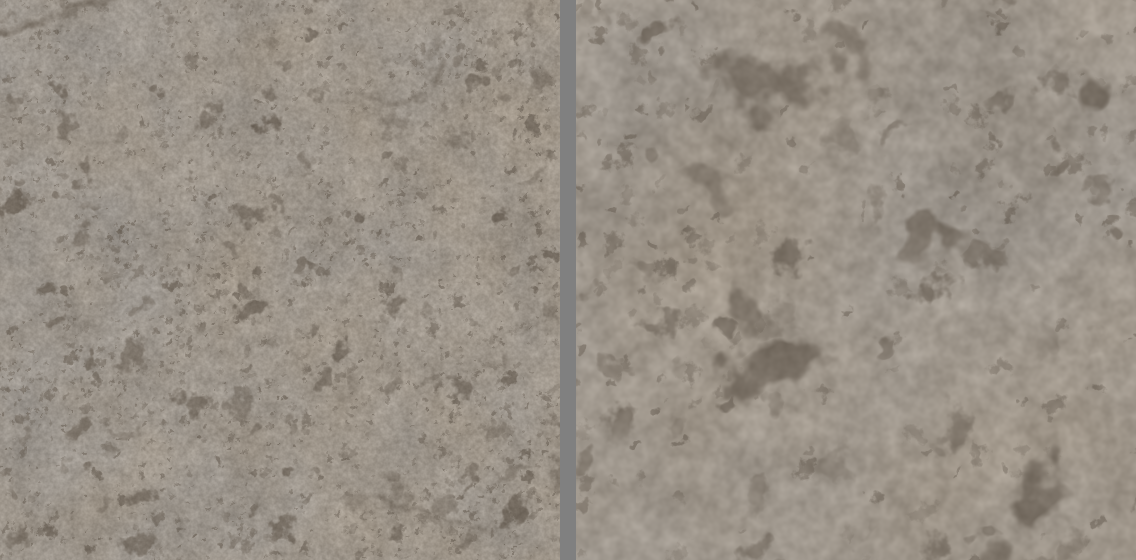
Left: the whole. Right: its middle third, enlarged.
Reproduce this texture procedurally as a Shadertoy shader.

```glsl
// Weathered grey-brown stone: soft mottling and fine grain under scattered dark pits.
// Gradient noise builds the surface; hashed cells place ragged pits in three sizes,
// and a few noisy distance curves add worn fissures.

const vec3 STONE = vec3(0.617, 0.586, 0.546);
const vec3 PIT_COLOR = vec3(0.425, 0.388, 0.345);
const vec3 WARM_SHIFT = vec3(0.018, 0.004, -0.016);
const float MOTTLE_SCALE = 8.0;
const float MOTTLE_GAIN = 0.10;
const float CRUST_SCALE = 42.0;
const float CRUST_GAIN = 0.11;
const float GRAIN_SCALE = 135.0;
const float GRAIN_GAIN = 0.12;
const float LARGE_PITS = 15.0;
const float MEDIUM_PITS = 30.0;
const float SMALL_PITS = 64.0;

// Hashes and noise
vec2 hash2(vec2 cell) {
    uvec2 v = uvec2(ivec2(cell)) * 1664525u + 1013904223u;
    v.x += v.y * 1664525u;
    v.y += v.x * 1664525u;
    v ^= v >> 16u;
    v.x += v.y * 1664525u;
    v.y += v.x * 1664525u;
    v ^= v >> 16u;
    return vec2(v & 65535u) / 65535.0;
}

float cornerSlope(vec2 cell, vec2 offset) {
    float angle = 6.28319 * hash2(cell).x;
    return dot(vec2(cos(angle), sin(angle)), offset);
}

float gradientNoise(vec2 p) {
    vec2 i = floor(p), f = p - i;
    vec2 u = f * f * f * (f * (f * 6.0 - 15.0) + 10.0);
    vec2 e = vec2(1.0, 0.0);
    return mix(mix(cornerSlope(i, f), cornerSlope(i + e, f - e), u.x),
               mix(cornerSlope(i + e.yx, f - e.yx), cornerSlope(i + 1.0, f - 1.0), u.x), u.y);
}

float fbm(vec2 p, int octaves) {
    float sum = 0.0, gain = 0.5;
    for (int i = 0; i < octaves; i++) {
        sum += gain * gradientNoise(p);
        p = mat2(1.6, 1.2, -1.2, 1.6) * p + 17.3;
        gain *= 0.5;
    }
    return sum;
}

// Depth of ragged oval pits, one possible pit per cell
float pits(vec2 p, float cells, float share, float seed) {
    vec2 g = p * cells + seed;
    vec2 warp = vec2(fbm(g * 1.5, 3), fbm(g * 1.5 + 41.0, 3));
    float ragged = fbm(g * 3.5 + 9.0, 3);
    g += 0.75 * warp;
    vec2 home = floor(g);
    float depth = 0.0;
    for (int y = -1; y <= 1; y++)
    for (int x = -1; x <= 1; x++) {
        vec2 cell = home + vec2(x, y);
        vec2 place = hash2(cell + 211.0);
        vec2 kind = hash2(cell + 503.0);
        vec2 form = hash2(cell + 877.0);
        float present = smoothstep(0.0, 0.12, share - kind.x);
        vec2 d = g - cell - 0.15 - 0.7 * place;
        float angle = 0.65 + 1.8 * (form.x - 0.5);
        d = mat2(cos(angle), -sin(angle), sin(angle), cos(angle)) * d;
        d.y *= mix(1.0, 1.9, form.y);
        float radius = mix(0.2, 0.5, kind.y * kind.y);
        float edge = length(d) / radius + 1.5 * ragged;
        float strength = mix(0.35, 0.85, fract(kind.y * 7.0 + form.x));
        depth = max(depth, present * strength * (1.0 - smoothstep(0.45, 1.15, edge)));
    }
    return depth;
}

// Fissures: distances to a segment and to the lower right of a ring
float segmentDistance(vec2 p, vec2 a, vec2 b) {
    vec2 s = b - a;
    return length(p - a - s * clamp(dot(p - a, s) / dot(s, s), 0.0, 1.0));
}

float fissures(vec2 p) {
    vec2 q = p + 0.035 * vec2(fbm(p * 14.0, 4), fbm(p * 14.0 + 31.0, 4));
    float wear = smoothstep(-0.22, 0.2, fbm(p * 28.0 + 5.0, 3));
    float ledge = segmentDistance(q, vec2(-0.02, 0.935), vec2(0.2, 1.01));
    float scratch = segmentDistance(q, vec2(0.67, 0.11), vec2(0.87, 0.053));
    vec2 r = q - vec2(0.705, 0.89);
    float arcSide = smoothstep(-0.035, 0.05, dot(r, vec2(0.6, -0.8)));
    float ring = abs(length(r) - 0.083);
    float depth = 0.75 * (1.0 - smoothstep(0.001, 0.012, ledge));
    depth = max(depth, 0.6 * (1.0 - smoothstep(0.0, 0.008, scratch)));
    depth = max(depth, 0.5 * arcSide * (1.0 - smoothstep(0.0, 0.010, ring)));
    return depth * mix(0.35, 1.0, wear);
}

void mainImage(out vec4 fragColor, in vec2 fragCoord) {
    vec2 p = fragCoord / iResolution.y;

    // Surface tone and a slow warm-to-cool drift
    float tone = MOTTLE_GAIN * fbm(p * MOTTLE_SCALE + 3.0, 4)
               + CRUST_GAIN * fbm(p * CRUST_SCALE + 70.0, 3)
               + GRAIN_GAIN * fbm(p * GRAIN_SCALE + 120.0, 2);
    float warmth = 1.6 * fbm(p * 6.0 + 55.0, 3) + 0.5 * (p.x - 0.5);
    vec3 color = STONE + tone + WARM_SHIFT * warmth;

    // Pits gather in loose clusters and thin out toward the upper left
    float cluster = 0.9 * fbm(p * 5.0 + 23.0, 2);
    float bare = 0.22 * smoothstep(0.6, 1.5, p.y + 0.8 * (1.0 - p.x));
    float depth = pits(p, LARGE_PITS, 0.50 + cluster - bare, 13.0);
    depth = max(depth, 0.9 * pits(p, MEDIUM_PITS, 0.42 + cluster - bare, 140.0));
    depth = max(depth, 0.75 * pits(p, SMALL_PITS, 0.36 + cluster, 390.0));
    depth = max(depth, fissures(p));
    color = mix(color, PIT_COLOR + 0.6 * tone, depth);

    fragColor = vec4(clamp(color, 0.0, 1.0), 1.0);
}
```
